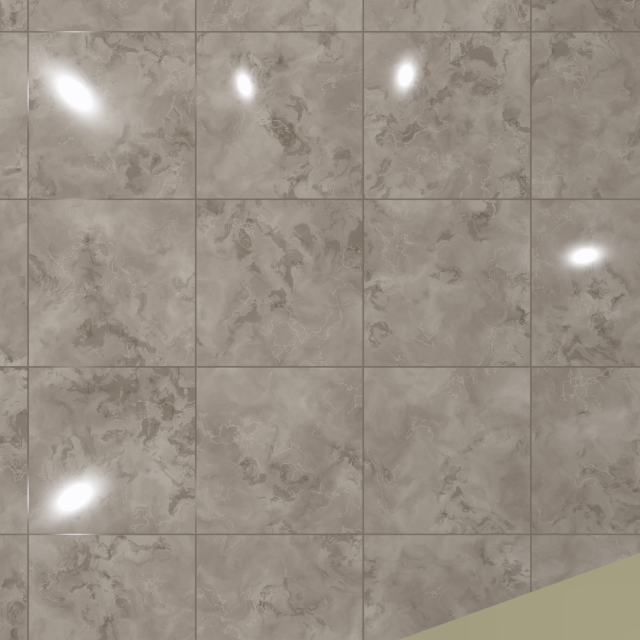
Reproduce this texture procedurally as a Shadertoy shader.

```glsl
// Polished beige marble floor tiles with thin grout, lamp reflections and an olive corner.
#define TILE_SIZE 0.2618
#define GRID_ORIGIN vec2(0.0440, 0.1650)
#define GROUT_WIDTH 0.0024
#define STONE_DARK vec3(0.535, 0.492, 0.448)
#define STONE_LIGHT vec3(0.685, 0.652, 0.615)
#define FISSURE_COLOR vec3(0.43, 0.39, 0.34)
#define VEIN_COLOR vec3(0.73, 0.69, 0.64)
#define GROUT_COLOR vec3(0.45, 0.41, 0.365)
#define CORNER_COLOR vec3(0.645, 0.622, 0.508)
#define LAMP_COLOR vec3(0.99, 0.99, 1.0)

const int LAMPS = 5;

vec2 hash2(vec2 p) {
    vec3 q = fract(p.xyx * vec3(0.1031, 0.1030, 0.0973));
    q += dot(q, q.yzx + 33.33);
    return fract((q.xx + q.yz) * q.zy);
}

float valueNoise(vec2 p) {
    vec2 i = floor(p), f = fract(p);
    f = f * f * (3.0 - 2.0 * f);
    return mix(mix(hash2(i).x, hash2(i + vec2(1, 0)).x, f.x),
               mix(hash2(i + vec2(0, 1)).x, hash2(i + vec2(1, 1)).x, f.x), f.y);
}

float fbm(vec2 p) {
    float sum = 0.0, amp = 0.5;
    for (int i = 0; i < 5; i++) {
        sum += amp * valueNoise(p);
        p = mat2(1.6, 1.2, -1.2, 1.6) * p + 7.3;
        amp *= 0.54;
    }
    return sum / 1.04;
}

// Gap between the two nearest cell points: zero along cell borders.
float cellBorder(vec2 p) {
    vec2 cell = floor(p), nearest = vec2(9.0);
    for (int y = -1; y <= 1; y++)
    for (int x = -1; x <= 1; x++) {
        vec2 c = cell + vec2(x, y);
        float d = length(c + hash2(c) - p);
        nearest = d < nearest.x ? vec2(d, nearest.x) : vec2(nearest.x, min(nearest.y, d));
    }
    return nearest.y - nearest.x;
}

// Each tile is cut from another part of the slab.
vec3 marble(vec2 local, vec2 tile) {
    vec2 seed = hash2(tile + 20.0);
    vec2 p = local + seed * 40.0;
    vec2 warp = vec2(fbm(p * 5.0), fbm(p * 5.0 + 31.0)) - 0.5;
    vec2 q = p + 0.25 * warp;

    // Clouds and fine mottling
    float tone = 0.5 + 1.15 * (fbm(q * 3.5) - 0.5) + 0.75 * (fbm(q * 13.0 + 9.0) - 0.5);
    vec3 col = mix(STONE_DARK, STONE_LIGHT, clamp(tone, 0.0, 1.0));

    // Crumbly dark patches and broken fissures
    float region = smoothstep(0.46, 0.66, fbm(q * 3.0 + 55.0));
    float crumbs = smoothstep(0.48, 0.68, fbm(q * 17.0 + 3.0));
    float crack = 1.0 - smoothstep(0.0, 0.045, abs(fbm(p * 7.0 + 80.0) - 0.5));
    crack *= smoothstep(0.45, 0.65, valueNoise(p * 24.0));
    col = mix(col, FISSURE_COLOR, region * (0.5 * crumbs + 0.35 * crack));

    // Pale hairline veins, present only in places
    float vein = 1.0 - smoothstep(0.0, 0.07, cellBorder(p * 4.5 + 2.4 * warp));
    vein *= smoothstep(0.48, 0.68, valueNoise(p * 5.0 + 17.0));
    col = mix(col, VEIN_COLOR, 0.4 * vein);
    return col + 0.012 * (seed.x - 0.5);
}

// Squared distance to a tilted ellipse, 1 on its rim.
float ellipse(vec2 p, vec2 radii, float tilt) {
    float c = cos(tilt), s = sin(tilt);
    vec2 q = vec2(c * p.x + s * p.y, c * p.y - s * p.x) / radii;
    return dot(q, q);
}

void mainImage(out vec4 fragColor, in vec2 fragCoord) {
    vec2 uv = fragCoord / iResolution.xy;
    float px = 1.0 / iResolution.y;

    // Tiles
    vec2 grid = (uv - GRID_ORIGIN) / TILE_SIZE;
    vec2 local = fract(grid);
    vec3 col = marble(local, floor(grid));

    // Room light falls off toward the lower right
    col *= 1.025 - 0.07 * smoothstep(0.3, 1.0, uv.x) - 0.03 * smoothstep(0.7, 0.0, uv.y);

    // Grout
    vec2 edge = min(local, 1.0 - local) * TILE_SIZE;
    vec2 line = 1.0 - smoothstep(0.5 * GROUT_WIDTH - 0.5 * px, 0.5 * GROUT_WIDTH + 0.7 * px, edge);
    float grout = max(line.x, line.y);
    col = mix(col, GROUT_COLOR, 0.8 * grout);

    // Lamp reflections: centre and radii, then tilt
    vec4 lamps[LAMPS] = vec4[LAMPS](
        vec4(0.117, 0.854, 0.052, 0.026), vec4(0.382, 0.867, 0.024, 0.014),
        vec4(0.634, 0.882, 0.025, 0.016), vec4(0.914, 0.600, 0.029, 0.016),
        vec4(0.117, 0.223, 0.045, 0.026));
    float tilts[LAMPS] = float[LAMPS](-0.75, 1.87, 1.35, 0.2, 0.55);
    float glow = 0.0, glint = 0.0;
    for (int i = 0; i < LAMPS; i++) {
        vec2 offset = uv - lamps[i].xy;
        float d = ellipse(offset, lamps[i].zw, tilts[i]);
        float core = min(1.0, 1.45 * exp(-d));
        glow = max(glow, core + 0.13 * exp(-0.22 * d) * (1.0 - core));

        // Grout bevels catch the larger lamps
        vec2 reach = exp(-pow(offset / 0.035, vec2(2.0)));
        float near = exp(-dot(offset, offset) / 0.03) * smoothstep(0.03, 0.045, lamps[i].z);
        glint = max(glint, near * max(line.x * reach.y, line.y * reach.x));
    }
    col = mix(col, LAMP_COLOR, max(glow, 0.8 * glint));

    // Olive wedge in the lower right corner
    float wedge = dot(uv - vec2(0.622, 0.0), normalize(vec2(0.136, -0.378)));
    vec3 olive = CORNER_COLOR * (1.0 + 0.03 * (valueNoise(uv * 6.0) - 0.5));
    col = mix(col, olive, smoothstep(-px, px, wedge));

    fragColor = vec4(col, 1.0);
}
```
